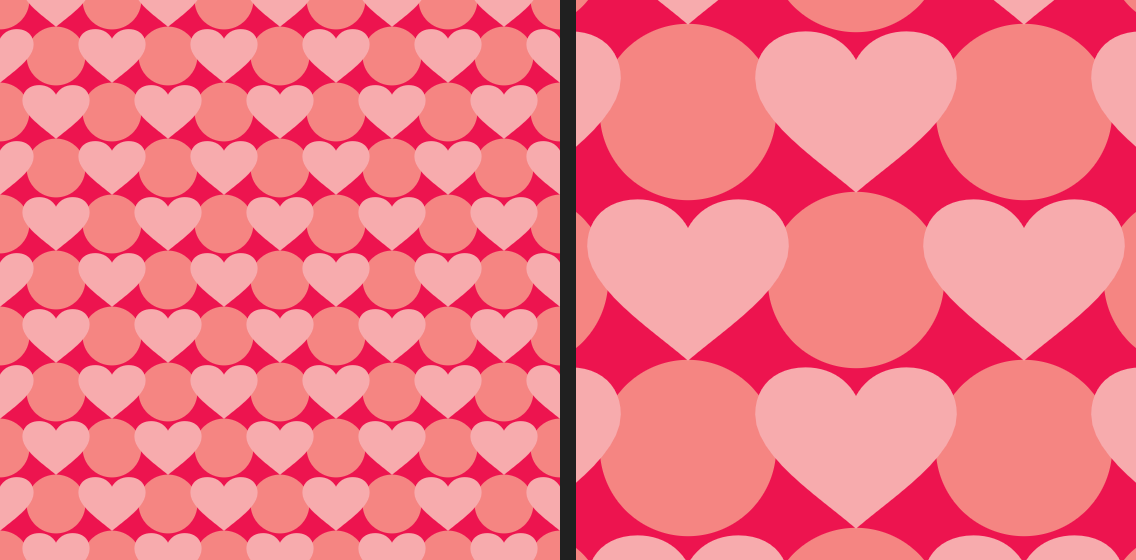
Left: the whole. Right: its middle third, enlarged.
This pattern is drawn by a Shadertoy shader. Its source:

```glsl
// Checkerboard of hearts and discs on a crimson ground, ten cells each way.
// Discs are circle distances on a staggered lattice; each heart is a mirrored
// outline of three cubic curves, walked in short segments for its distance.

#define CELLS 10.0
#define DISC_RADIUS 0.525
#define CURVE_STEPS 12
#define GROUND_COLOR vec3(0.93, 0.08, 0.31)
#define DISC_COLOR vec3(0.96, 0.52, 0.51)
#define HEART_COLOR vec3(0.97, 0.67, 0.68)

// Key points of the right half of the heart, in cell units
const vec2 NOTCH = vec2(0.0, 0.31);
const vec2 CROWN = vec2(0.30, 0.48);
const vec2 FLANK = vec2(0.60, 0.20);
const vec2 TIP = vec2(0.0, -0.48);

vec2 cubicPoint(vec2 a, vec2 b, vec2 c, vec2 d, float t) {
    float s = 1.0 - t;
    return s * s * (s * a + 3.0 * t * b) + t * t * (3.0 * s * c + t * d);
}

// Adds one curve to the outline: x keeps the nearest squared distance,
// y flips its sign at each crossing of a ray towards +x.
void addCurve(inout vec2 field, vec2 p, vec2 a, vec2 b, vec2 c, vec2 d) {
    vec2 start = a;
    for (int i = 1; i <= CURVE_STEPS; i++) {
        vec2 end = cubicPoint(a, b, c, d, float(i) / float(CURVE_STEPS));
        vec2 edge = end - start;
        vec2 rel = p - start;
        vec2 gap = rel - edge * clamp(dot(rel, edge) / dot(edge, edge), 0.0, 1.0);
        field.x = min(field.x, dot(gap, gap));
        if ((start.y > p.y) != (end.y > p.y) && rel.x < edge.x * rel.y / edge.y)
            field.y = -field.y;
        start = end;
    }
}

float heartDistance(vec2 p) {
    p.x = abs(p.x);
    vec2 field = vec2(100.0, 1.0);
    addCurve(field, p, NOTCH, vec2(0.06, 0.42), vec2(0.17, 0.48), CROWN);
    addCurve(field, p, CROWN, vec2(0.48, 0.48), vec2(0.60, 0.37), FLANK);
    addCurve(field, p, FLANK, vec2(0.60, -0.05), vec2(0.22, -0.29), TIP);
    return field.y * sqrt(field.x);
}

// Discs sit where column plus row is even
float discDistance(vec2 p) {
    float evenRows = length(mod(p + 1.0, 2.0) - 1.0);
    float oddRows = length(mod(p, 2.0) - 1.0);
    return min(evenRows, oddRows) - DISC_RADIUS;
}

float coverage(float dist, float pixel) {
    return clamp(0.5 - dist / pixel, 0.0, 1.0);
}

void mainImage(out vec4 fragColor, in vec2 fragCoord) {
    vec2 p = fragCoord / iResolution.xy * CELLS;
    float pixel = CELLS / min(iResolution.x, iResolution.y);

    // Hearts fill the odd cells, shifted by one cell on alternate rows
    float row = floor(p.y + 0.5);
    vec2 heartPos = vec2(mod(p.x - row, 2.0) - 1.0, p.y - row);

    vec3 color = mix(GROUND_COLOR, DISC_COLOR, coverage(discDistance(p), pixel));
    color = mix(color, HEART_COLOR, coverage(heartDistance(heartPos), pixel));
    fragColor = vec4(color, 1.0);
}
```
